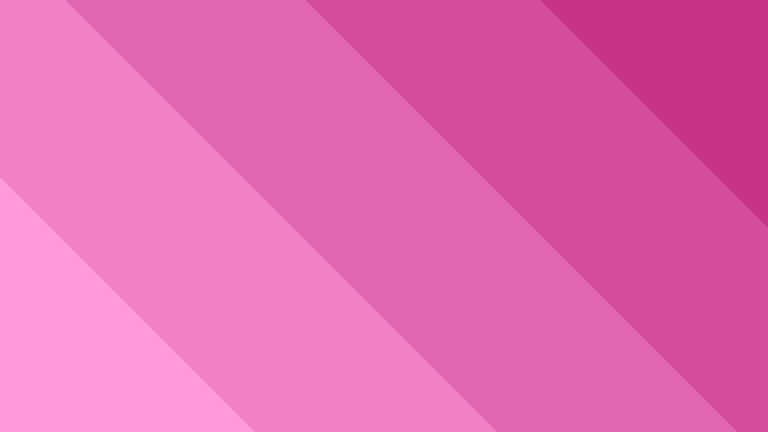
A WebGL 1 fragment shader for this background:

```glsl
precision highp float;
// Five flat diagonal bands, from light pink at lower left to deep magenta at upper right.

#define LIGHT_PINK vec3(1.0, 0.6, 0.85)
#define DEEP_MAGENTA vec3(0.78, 0.2, 0.53)
// Band edges along x + y, in canvas heights
#define BAND_EDGES vec4(0.5903, 1.1512, 1.7072, 2.25)

uniform vec2 u_resolution;

void main() {
    // Position across the bands
    vec2 position = gl_FragCoord.xy / u_resolution.y;
    float diagonal = position.x + position.y;

    // Coverage past each edge, smoothed over about one pixel
    float edgeWidth = sqrt(2.0) / u_resolution.y;
    vec4 pastEdge = clamp((diagonal - BAND_EDGES) / edgeWidth + 0.5, 0.0, 1.0);

    // Each edge passed moves the colour one equal step
    float shade = dot(pastEdge, vec4(0.25));
    gl_FragColor = vec4(mix(LIGHT_PINK, DEEP_MAGENTA, shade), 1.0);
}
```
